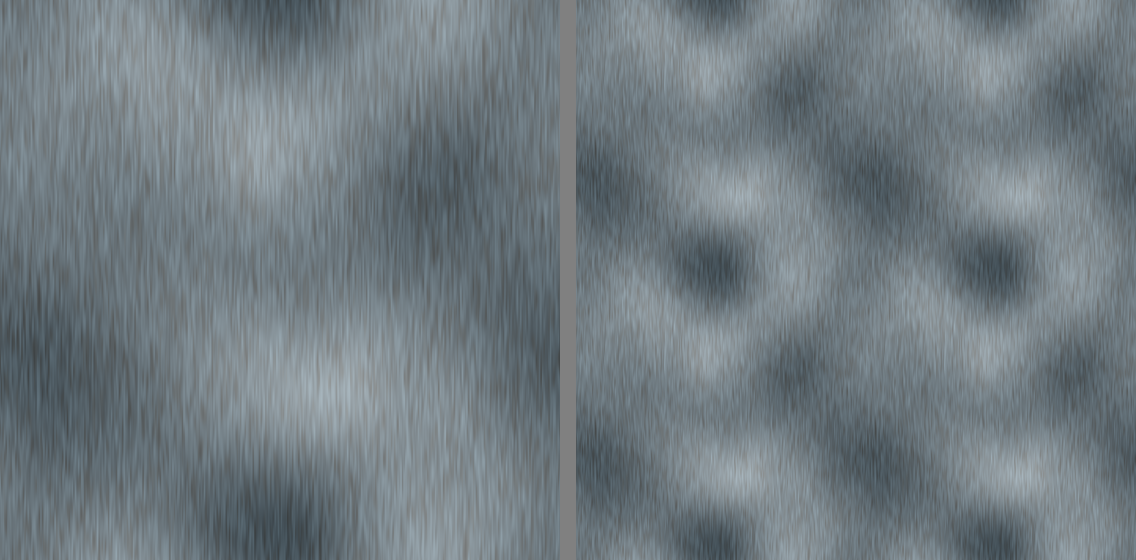
Left: one tile. Right: repeated 2 by 2.
Reproduce this texture procedurally as a WebGL 2 fragment shader.

```glsl
#version 300 es
precision highp float;
// Brushed blue-grey metal with fine vertical grain under soft, broad shading.
// Shading is a sum of whole-period waves; the grain is wrapped column noise,
// each column shifted by its own phase so that streak ends never line up.

#define BASE_COLOR vec3(0.440, 0.484, 0.509)
#define SHADE_TINT vec3(0.182, 0.179, 0.176)
#define GRAIN_TINT vec3(0.142, 0.182, 0.204)
#define WARM_TINT vec3(0.010, -0.002, -0.014)
#define COARSE_CELLS ivec2(184, 30)
#define MEDIUM_CELLS ivec2(356, 28)
#define FINE_CELLS ivec2(560, 20)
#define COARSE_WEIGHT 0.26
#define MEDIUM_WEIGHT 0.56
#define FINE_WEIGHT 0.48
#define MOTTLE_CELLS ivec2(11, 7)
#define MOTTLE_WEIGHT 0.25

uniform vec2 u_resolution;
out vec4 fragColor;

const float TAU = 6.28318;

float hash(ivec2 cell, int seed) {
    uint h = uint(cell.x) * 73856093u ^ uint(cell.y) * 19349663u ^ uint(seed) * 83492791u;
    h = (h ^ (h >> 16)) * 0x7feb352du;
    h = (h ^ (h >> 15)) * 0x846ca68bu;
    h ^= h >> 16;
    return float(h >> 8) / 16777216.0;
}

// Smooth noise along one column, repeating after cells.y rows
float columnNoise(int column, float y, ivec2 cells, int seed) {
    column = column % cells.x;
    float row = y * float(cells.y) + hash(ivec2(column, 977), seed);
    int low = int(floor(row));
    float a = hash(ivec2(column, low % cells.y), seed);
    float b = hash(ivec2(column, (low + 1) % cells.y), seed);
    return mix(a, b, smoothstep(0.0, 1.0, fract(row)));
}

// Blends neighbouring columns, centred on zero; tiles in both directions
float streaks(vec2 p, ivec2 cells, int seed) {
    float x = p.x * float(cells.x);
    int column = int(floor(x));
    float a = columnNoise(column, p.y, cells, seed);
    float b = columnNoise(column + 1, p.y, cells, seed);
    return mix(a, b, smoothstep(0.0, 1.0, fract(x))) - 0.5;
}

float wave(vec2 p, float kx, float ky, float amplitude, float phase) {
    return amplitude * cos(TAU * (kx * p.x + ky * p.y) + phase);
}

// Broad light and dark areas, roughly -1 to 1
float shading(vec2 p) {
    float s = wave(p, 1.0, 0.0, 0.17, 2.77);
    s += wave(p, 0.0, 1.0, 0.12, 0.53);
    s += wave(p, 0.0, 2.0, 0.15, 2.28);
    s += wave(p, 1.0, 1.0, 0.36, 0.17);
    s += wave(p, 1.0, 2.0, 0.15, -0.75);
    s += wave(p, 1.0, -2.0, 0.15, 0.51);
    s += wave(p, 2.0, 0.0, 0.09, 3.14);
    s += wave(p, 2.0, 1.0, 0.125, 2.66);
    s += wave(p, 2.0, -1.0, 0.125, -2.66);
    s += wave(p, 2.0, 2.0, 0.10, -2.85);
    s += wave(p, 2.0, -2.0, 0.10, 2.85);
    return s;
}

void main() {
    vec2 p = gl_FragCoord.xy / u_resolution;

    // Large soft shading with a faint mottle
    float shade = shading(p) + MOTTLE_WEIGHT * streaks(p, MOTTLE_CELLS, 3);

    // Three widths of vertical grain
    float coarse = streaks(p, COARSE_CELLS, 4);
    float medium = streaks(p, MEDIUM_CELLS, 1);
    float fine = streaks(p, FINE_CELLS, 2);
    float grain = COARSE_WEIGHT * coarse + MEDIUM_WEIGHT * medium + FINE_WEIGHT * fine;

    // The darkest streaks turn slightly brownish
    float warmth = 1.0 - smoothstep(-0.38, -0.02, 0.5 * coarse + 0.8 * medium);

    vec3 color = BASE_COLOR + SHADE_TINT * shade + GRAIN_TINT * grain + WARM_TINT * warmth;
    fragColor = vec4(clamp(color, 0.0, 1.0), 1.0);
}
```
